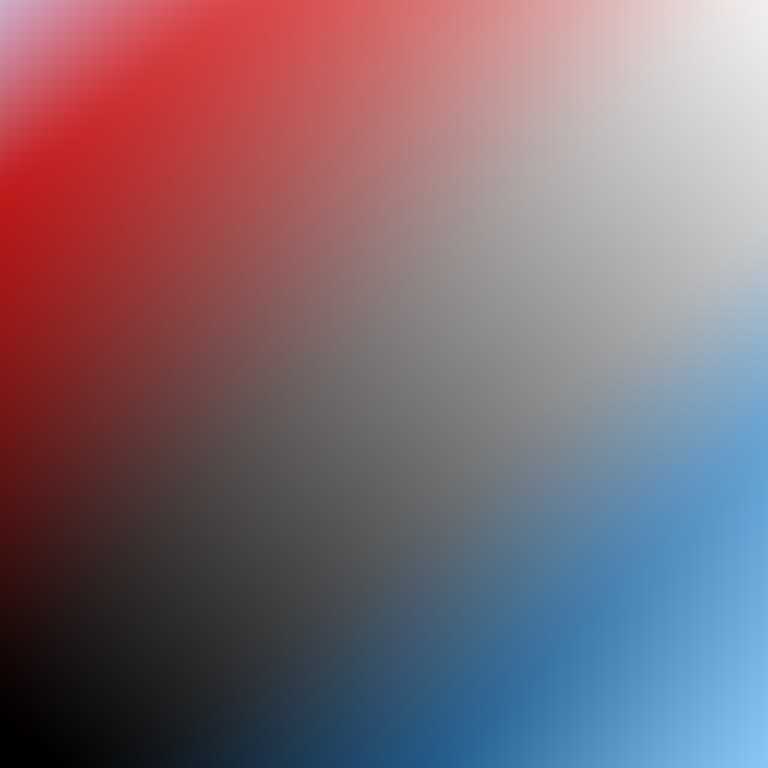
Give the GLSL for this background, as a Shadertoy shader.

```glsl
// A diagonal colour sheet: lavender, red, neutral grey and blue bands that run
// from the dark lower left to the light upper right. Neighbouring bands blend
// softly between ridge lines, and a fine cell weave ripples the gradient.

// Ridge lines: (offset, slope) of x - y as a function of the diagonal position
const vec2 LAVENDER_LINE   = vec2(-1.02, 0.0);
const vec2 RED_LINE        = vec2(-0.855, 0.26);
const vec2 GREY_UPPER_LINE = vec2(-0.125, 0.075);
const vec2 GREY_LOWER_LINE = vec2(0.14, 0.20);
const vec2 BLUE_LINE       = vec2(0.58, 0.0);
const vec2 SKY_LINE        = vec2(1.02, 0.0);

// Band colours at the dark and light ends (values may pass the 0..1 range)
const vec3 LAVENDER_DARK = vec3(0.66, 0.59, 0.72);
const vec3 LAVENDER_LIGHT = vec3(0.96, 0.89, 1.02);
const vec3 RED_DARK   = vec3(0.64, -0.15, -0.15);
const vec3 RED_LIGHT  = vec3(0.99, 0.43, 0.43);
const vec3 GREY_DARK  = vec3(-0.043);
const vec3 GREY_LIGHT = vec3(0.95);
const vec3 BLUE_DARK  = vec3(-0.06, 0.17, 0.37);
const vec3 BLUE_LIGHT = vec3(0.55, 0.81, 1.01);
const vec3 SKY_DARK   = vec3(0.42, 0.65, 0.84);
const vec3 SKY_LIGHT  = vec3(0.72, 0.95, 1.14);

const float SOFTNESS = 0.12;    // rounding of each ridge
const float CELLS = 64.0;       // weave cells across the canvas
const float WEAVE = 0.8;        // 0 is a plain gradient, 1 is nearly stepped
const float TAU = 6.28319;

// Position of a ridge across the diagonal
float ridge(vec2 line, float along) {
    return line.x + line.y * along;
}

// Rounded version of max(x, 0)
float softRise(float x) {
    return 0.5 * (x + sqrt(x * x + SOFTNESS * SOFTNESS));
}

// Blend weight, near 0 at the first ridge and near 1 at the second
float ramp(vec2 from, vec2 to, float along, float across) {
    float start = ridge(from, along);
    float t = (across - start) / (ridge(to, along) - start);
    return softRise(t) - softRise(t - 1.0);
}

void mainImage(out vec4 fragColor, in vec2 fragCoord) {
    vec2 uv = fragCoord / iResolution.xy;

    // Flatten the gradient inside each cell and steepen it at the borders
    uv += WEAVE * sin(TAU * CELLS * uv) / (TAU * CELLS) * -1.0;

    float along = 0.5 * (uv.x + uv.y);
    float across = uv.x - uv.y;

    // Colour of each band at this position along the diagonal
    vec3 lavender = mix(LAVENDER_DARK, LAVENDER_LIGHT, along);
    vec3 red  = mix(RED_DARK, RED_LIGHT, along);
    vec3 grey = mix(GREY_DARK, GREY_LIGHT, along);
    vec3 blue = mix(BLUE_DARK, BLUE_LIGHT, along);
    vec3 sky  = mix(SKY_DARK, SKY_LIGHT, along);

    // Cross the bands from upper left to lower right
    vec3 color = mix(lavender, red, ramp(LAVENDER_LINE, RED_LINE, along, across));
    color = mix(color, grey, ramp(RED_LINE, GREY_UPPER_LINE, along, across));
    color = mix(color, blue, ramp(GREY_LOWER_LINE, BLUE_LINE, along, across));
    color = mix(color, sky, ramp(BLUE_LINE, SKY_LINE, along, across));

    fragColor = vec4(clamp(color, 0.0, 1.0), 1.0);
}
```
